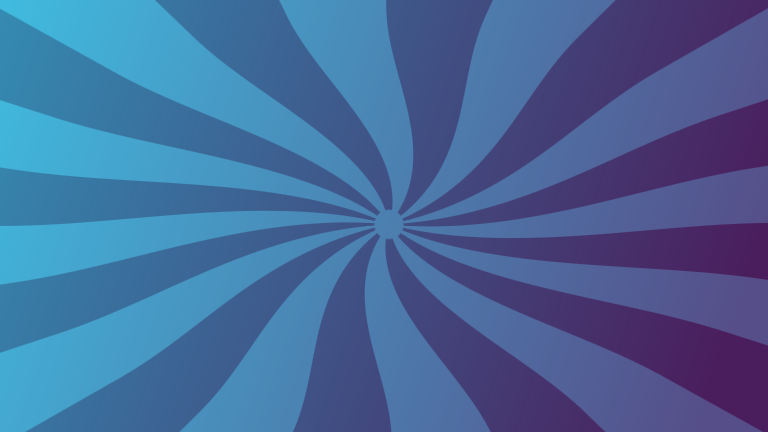
This background is drawn by a Shadertoy shader. Its source:

```glsl
#define CENTER vec2(0.5065, 0.4805)
#define RAY_COUNT 12.0
#define TWIST_ANGLE 0.445
#define TWIST_RADIUS 0.5
#define RAY_OFFSET 0.007
#define HUB_RADIUS 0.034
#define GRADIENT_AXIS vec2(0.84, 0.16)
#define GRADIENT_END 0.92
#define COLOR_START vec3(0.205, 0.545, 0.700)
#define COLOR_END vec3(0.298, 0.080, 0.333)
#define RAY_LIGHT vec3(0.045, 0.190, 0.175)

// Signed ray wave, positive inside the light rays
float twistedRays(vec2 p) {
    float falloff = max(1.0 - length(p) / TWIST_RADIUS, 0.0);
    float angle = atan(p.y, p.x) + TWIST_ANGLE * falloff * falloff - RAY_OFFSET;
    return sin(RAY_COUNT * angle);
}

// Diagonal gradient from the upper left to the lower right
vec3 backdrop(vec2 uv) {
    float t = dot(vec2(uv.x, 1.0 - uv.y), GRADIENT_AXIS);
    return mix(COLOR_START, COLOR_END, min(t, GRADIENT_END));
}

void mainImage(out vec4 fragColor, in vec2 fragCoord) {
    vec2 uv = fragCoord / iResolution.xy;
    vec2 p = uv - CENTER;
    float pixel = 1.0 / iResolution.y;

    // Rays stretch with the canvas
    float wave = twistedRays(p);
    float rays = clamp(0.5 + wave / max(fwidth(wave), 1e-4), 0.0, 1.0);

    // The hub stays round
    vec2 q = p * vec2(iResolution.x / iResolution.y, 1.0);
    float hub = 1.0 - smoothstep(-pixel, pixel, length(q) - HUB_RADIUS);

    vec3 color = backdrop(uv) + RAY_LIGHT * max(rays, hub);
    fragColor = vec4(color, 1.0);
}
```
